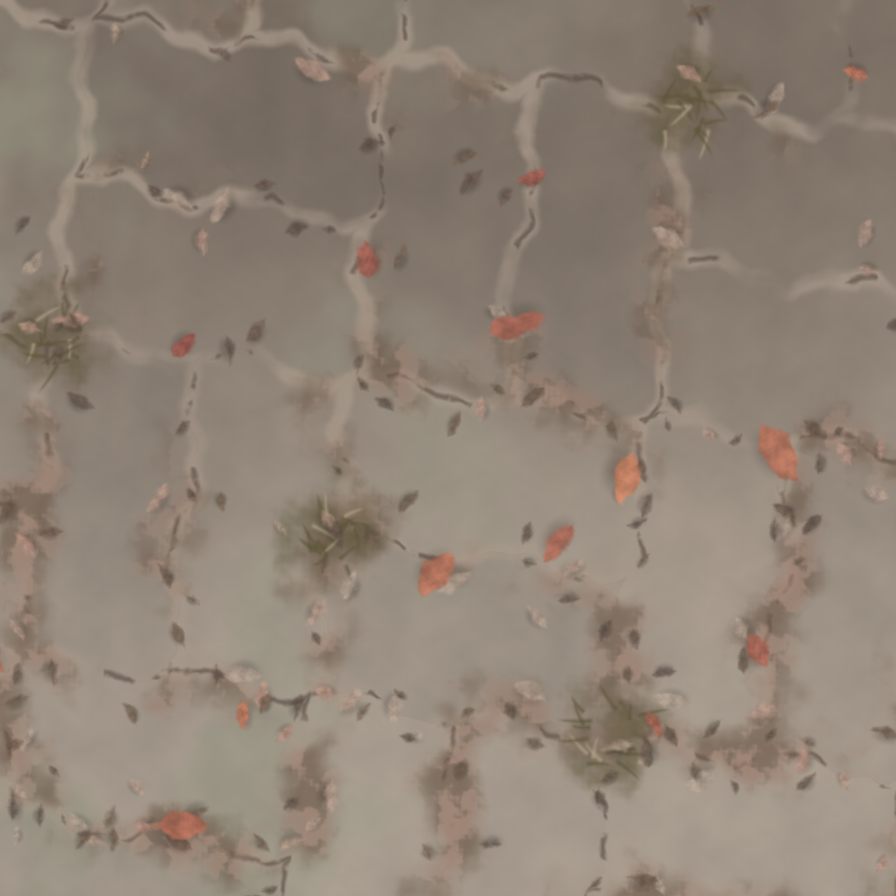
A Shadertoy shader for this texture:

```glsl
// Weathered zigzag pavers laid in a basket weave, with sandy joints, fallen leaves and grass.

// Layout: columns are the steps between paver pairs, measured from the top left
const mat2 LATTICE = mat2(0.332, 0.046, -0.043, 0.354);
const vec2 ORIGIN = vec2(0.104, 0.023);
const float PAIR_SIZE = 0.34;
const float ZIGZAG = 0.032;
const float JOINT_WIDTH = 0.011;
const float CRACK_WIDTH = 0.0022;
const float LITTER_REACH = 0.05;
const float SOFT = 0.0035;
const float TUFT_RADIUS = 0.075;
const float TAU = 6.28319;

const vec3 STONE_FAR = vec3(0.49, 0.443, 0.40);
const vec3 STONE_NEAR = vec3(0.645, 0.60, 0.55);
const vec3 MOSS = vec3(0.54, 0.545, 0.475);
const vec3 SAND = vec3(0.67, 0.61, 0.55);
const vec3 SOIL = vec3(0.42, 0.345, 0.285);
const vec3 LITTER = vec3(0.60, 0.48, 0.42);
const vec3 CRACK = vec3(0.33, 0.28, 0.25);
const vec3 LEAF_RED = vec3(0.53, 0.29, 0.27);
const vec3 LEAF_ORANGE = vec3(0.75, 0.48, 0.36);
const vec3 CHIP_PINK = vec3(0.69, 0.53, 0.47);
const vec3 GRASS = vec3(0.36, 0.33, 0.22);
const vec3 STRAW = vec3(0.70, 0.65, 0.54);

vec2 hash2(vec2 p) {
    return fract(sin(vec2(dot(p, vec2(127.1, 311.7)), dot(p, vec2(269.5, 183.3)))) * 43758.5);
}

mat2 rotation(float a) { return mat2(cos(a), sin(a), -sin(a), cos(a)); }

// Layered sines, about -1 to 1
float mottle(vec2 p) {
    float sum = 0.0, amp = 0.5;
    for (int i = 0; i < 5; i++) {
        p = rotation(1.1) * p * 1.8 + 2.3;
        sum += amp * sin(p.x + 1.5 * sin(p.y));
        amp *= 0.6;
    }
    return sum;
}

vec2 toLattice(vec2 p) { return inverse(LATTICE) * (vec2(p.x, 1.0 - p.y) - ORIGIN); }

// Distance to the nearest joint; also returns the paver's id
float jointDistance(vec2 p, out vec2 paver) {
    vec2 g = toLattice(p);
    g += ZIGZAG * (sin(TAU * 2.0 * g.yx) + 0.3 * sin(TAU * 6.0 * g.yx + 1.0));
    vec2 cell = floor(g), f = g - cell, edge = min(f, 1.0 - f);
    float across = mod(cell.x + cell.y, 2.0) < 0.5 ? f.y : f.x;
    paver = cell * 2.0 + step(0.5, across);
    return PAIR_SIZE * min(min(edge.x, edge.y), abs(across - 0.5));
}

// Ragged leaf shapes on a jittered grid, gathered in joints and towards the bottom
void scatter(inout vec3 col, vec2 p, float cells, float size, float slim,
             vec2 chances, float opacity, vec3 tintA, vec3 tintB) {
    vec2 base = floor(p * cells), unused;
    for (int k = 0; k < 9; k++) {
        vec2 id = base + vec2(k % 3 - 1, k / 3 - 1);
        vec2 h = hash2(id + cells), r = hash2(id + cells + 17.3);
        vec2 centre = (id + 0.15 + 0.7 * h) / cells;
        float open = smoothstep(0.005, 0.045, jointDistance(centre, unused));
        float chance = mix(chances.x, chances.y, open) * mix(1.0, 0.25, smoothstep(0.35, 0.8, centre.y));
        if (r.x > chance) continue;
        float scale = size * (0.5 + 0.8 * r.y);
        vec2 q = rotation(TAU * fract(h.x * 7.0 + h.y)) * (p - centre) / scale;
        q.y += 0.3 * (h.y - 0.5) * q.x * q.x;
        float ragged = mottle(q * 0.9 + 20.0 * h), soft = SOFT / scale;
        float d = abs(q.y) - slim * (1.0 - q.x * q.x) + 0.22 * ragged;
        d = max(d, length(q) - 1.1);
        vec3 tint = mix(tintA, tintB, fract(r.y * 9.0)) * (1.0 + 0.18 * mottle(q * 1.5 + h));
        vec2 fallen = q + vec2(0.1, 0.25);
        col *= 1.0 - 0.16 * smoothstep(1.0, 0.2, length(fallen * vec2(0.9, 1.4)));
        col = mix(col, tint, opacity * smoothstep(soft, -soft, d));
    }
}

// Grass blades fanning out of every eighth joint crossing
void growTufts(inout vec3 col, vec2 p) {
    vec2 node = floor(2.0 * toLattice(p) + 0.5);
    if (mod(node.x - 2.0 * node.y, 8.0) != 4.0) return;
    vec2 root = LATTICE * node * 0.5 + ORIGIN;
    vec2 q = p - vec2(root.x, 1.0 - root.y);
    float clump = mottle(p * 28.0);
    float stain = smoothstep(TUFT_RADIUS, 0.005, length(q) + 0.022 * clump);
    col = mix(col, mix(GRASS, SOIL, 0.5 + 0.5 * clump), 0.7 * stain);
    for (float i = 0.0; i < 18.0; i++) {
        vec2 h = hash2(node + i * 3.7);
        vec2 b = rotation(-TAU * h.x) * (q - 0.06 * (hash2(node - i) - 0.5));
        float along = b.x / (TUFT_RADIUS * (0.25 + 0.35 * h.y));
        float d = abs(b.y + 0.006 * along * along) - 0.002 * (1.0 - along);
        float blade = smoothstep(SOFT, -SOFT, d) * smoothstep(0.0, 0.15, along) * smoothstep(1.0, 0.7, along);
        col = mix(col, mod(i, 5.0) < 1.0 ? STRAW : GRASS, 0.8 * blade);
    }
}

void mainImage(out vec4 fragColor, in vec2 fragCoord) {
    vec2 p = fragCoord / iResolution.xy, paver;
    float joint = jointDistance(p + 0.004 * vec2(mottle(p * 25.0), mottle(p.yx * 25.0 + 4.0)), paver);
    float patches = mottle(p * 5.0), nearness = smoothstep(0.95, 0.1, p.y);

    // Stone: distance fade, tint per paver, moss and soft stains
    vec3 col = mix(STONE_FAR, STONE_NEAR, nearness);
    col = mix(col, MOSS, 0.5 * smoothstep(0.0, 0.8, patches) * smoothstep(0.8, 0.2, p.x));
    col *= 1.0 + 0.06 * (hash2(paver).x - 0.5) + 0.04 * patches + 0.022 * mottle(p * 24.0);

    // Joints: pale sand with broken dark cracks
    float wear = mottle(p * 9.0 + 3.0);
    float fill = smoothstep(JOINT_WIDTH + SOFT, JOINT_WIDTH * 0.3, joint);
    col = mix(col, SAND, 0.7 * fill * smoothstep(-0.9, 0.2, wear));
    float crack = smoothstep(CRACK_WIDTH + SOFT, 0.0, joint) * smoothstep(0.15, 0.6, mottle(p * 26.0));
    col = mix(col, CRACK, 0.6 * crack);

    // Clumped soil and crumbled leaves spreading over the joints
    float clump = mottle(p * 36.0 + 7.0);
    float spread = smoothstep(LITTER_REACH, 0.0, joint + 0.02 * mottle(p * 17.0));
    spread *= smoothstep(-0.1, 0.7, wear + 0.7 * nearness - 0.35);
    col = mix(col, mix(SOIL, LITTER, smoothstep(-0.3, 0.35, clump)), 0.65 * spread);

    // Litter, from crumbs to whole leaves
    growTufts(col, p);
    scatter(col, p, 21.0, 0.017, 0.42, vec2(0.45, 0.05), 0.65, CHIP_PINK, SAND);
    scatter(col, p, 26.0, 0.013, 0.34, vec2(0.50, 0.07), 0.70, CRACK, SOIL);
    scatter(col, p, 9.0, 0.027, 0.46, vec2(0.60, 0.06), 0.85, LEAF_RED, LEAF_ORANGE);
    fragColor = vec4(col, 1.0);
}
```
